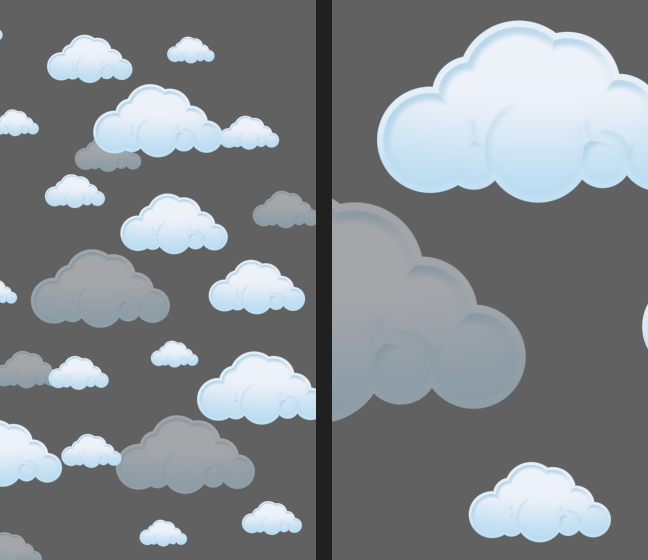
Left: the whole. Right: its middle third, enlarged.
A WebGL 2 fragment shader for this pattern:

```glsl
#version 300 es
precision highp float;
// Draws glossy pale blue clouds and faint grey ones scattered over a flat dark grey sky.

uniform vec2 u_resolution;
out vec4 outColor;

const vec3 SKY = vec3(0.38);
const vec3 CLOUD_TOP = vec3(0.94, 0.955, 0.985);
const vec3 CLOUD_BASE = vec3(0.75, 0.88, 0.96);
const vec3 RIM = vec3(0.89, 0.945, 0.985);
const vec3 CRESCENT = vec3(0.69, 0.83, 0.92);
const vec2 LIGHT = vec2(-0.45, 0.89);

const int CLOUDS = 23;
const int FIRST_FAINT = 17;

// Lobes of a cloud one unit wide: centre x, centre y, radius
const vec3 LOBES[10] = vec3[10](
    vec3(-0.335, -0.09, 0.165), vec3(-0.21, 0.05, 0.12),
    vec3(-0.06, 0.09, 0.19), vec3(0.09, 0.08, 0.165),
    vec3(0.25, -0.02, 0.135), vec3(0.375, -0.125, 0.125),
    vec3(0.0, -0.12, 0.165), vec3(-0.2, -0.155, 0.09),
    vec3(0.2, -0.15, 0.09), vec3(-0.04, -0.03, 0.2));

// Signed distance in x, outward direction of the nearest lobe in yz
vec3 cloudShape(vec2 p) {
    vec3 nearest = vec3(1e3, 0.0, 0.0);
    for (int i = 0; i < 10; i++) {
        vec2 q = p - LOBES[i].xy;
        float d = length(q) - LOBES[i].z;
        if (d < nearest.x) nearest = vec3(d, q / max(length(q), 1e-4));
    }
    return nearest;
}

// Soft arc on one side of a lobe, fading away from the facing direction
float crease(vec2 p, vec3 lobe, vec2 facing) {
    vec2 q = p - lobe.xy;
    float inside = lobe.z - length(q);
    float line = smoothstep(-0.006, 0.003, inside) * (1.0 - smoothstep(0.003, 0.03, inside));
    return line * smoothstep(0.65, 0.95, dot(q / max(length(q), 1e-4), facing));
}

// Body gradient, crescent and rim on the lit side, lobe creases
vec3 cloudColor(vec2 p, vec3 shape) {
    float depth = -shape.x;
    float lit = smoothstep(-0.1, 0.9, dot(shape.yz, LIGHT));
    vec3 color = mix(CLOUD_BASE, CLOUD_TOP, smoothstep(-0.27, 0.07, p.y - 0.2 * p.x * p.x));
    float band = smoothstep(0.016, 0.023, depth) * (1.0 - smoothstep(0.028, 0.055, depth));
    color = mix(color, CRESCENT, band * mix(0.15, 0.8, lit));
    color = mix(color, RIM, (1.0 - smoothstep(0.012, 0.022, depth)) * mix(0.15, 0.85, lit));
    float creases = crease(p, LOBES[6], vec2(-0.95, 0.31))
                  + crease(p, LOBES[8], vec2(0.5, 0.87));
    return mix(color, CRESCENT, 0.4 * min(creases, 1.0));
}

// Evenly spread positions, loosened by sines and a little wider than the canvas
vec2 cloudCenter(float index, float height) {
    vec2 spread = fract(vec2(0.5, 0.785) + index * vec2(0.7549, 0.5698));
    spread += 0.025 * sin(index * vec2(2.4, 4.1));
    return vec2(spread.x * 1.1 - 0.05, spread.y * height);
}

// Every third cloud is large
float cloudWidth(float index, bool faint) {
    float large = faint ? 0.44 : 0.41 - 0.035 * mod(index, 5.0);
    float small = faint ? 0.21 : 0.15 + 0.04 * mod(index, 2.0);
    return mod(index, 3.0) == (faint ? 2.0 : 0.0) ? large : small;
}

vec3 addCloud(vec3 behind, vec2 p, float pixel, float opacity) {
    vec3 shape = cloudShape(p);
    float coverage = 1.0 - smoothstep(-pixel, pixel, shape.x);
    return mix(behind, cloudColor(p, shape), coverage * opacity);
}

void main() {
    vec2 uv = gl_FragCoord.xy / u_resolution.x;
    float height = u_resolution.y / u_resolution.x;
    vec3 color = SKY;

    // Faint clouds come first, so the bright ones lie in front
    for (int i = CLOUDS - 1; i >= 0; i--) {
        float index = float(i);
        bool faint = i >= FIRST_FAINT;
        float width = cloudWidth(index, faint);
        vec2 p = (uv - cloudCenter(index, height)) / width;
        float pixel = 0.8 / (u_resolution.x * width);
        color = addCloud(color, p, pixel, faint ? 0.47 : 0.98);
    }
    outColor = vec4(color, 1.0);
}
```
